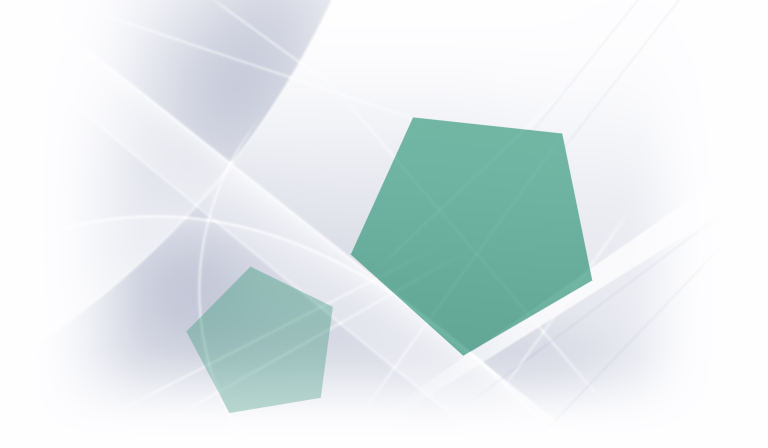
Give the GLSL for this background, as a WebGL 2 fragment shader.

```glsl
#version 300 es
precision highp float;
// Pale grey-blue haze crossed by white ribbons, arcs and fine light streaks,
// with two translucent green pentagons on top. Haze comes from soft blobs, and
// edges from signed distances. One unit is the canvas height.
uniform vec2 u_resolution;
out vec4 fragColor;

// Signed distance to the line a-b, positive on its left side.
float side(vec2 p, vec2 a, vec2 b) {
    vec2 d = normalize(b - a);
    return d.x * (p.y - a.y) - d.y * (p.x - a.x);
}

// Soft elliptical spot.
float blob(vec2 p, vec2 center, vec2 size) {
    vec2 q = (p - center) / size;
    return exp(-dot(q, q));
}

// Thin line of light around distance zero.
float glow(float d, float width) {
    return exp(-d * d / (width * width));
}

// Light streak from a to b that tapers at both ends.
float streak(vec2 p, vec2 a, vec2 b, float width) {
    vec2 ab = b - a;
    float t = clamp(dot(p - a, ab) / dot(ab, ab), 0.0, 1.0);
    return glow(length(p - a - ab * t), width) * smoothstep(0.0, 0.2, t) * smoothstep(0.0, 0.2, 1.0 - t);
}

// Convex pentagon, corners listed clockwise.
float pentagon(vec2 p, vec2 corners[5]) {
    float d = -10.0;
    for (int i = 0; i < 5; i++) d = max(d, side(p, corners[i], corners[(i + 1) % 5]));
    return d;
}

// Antialiased coverage of the region where d is negative.
float fill(float d, float softness) {
    return 1.0 - smoothstep(-softness, softness, d);
}

void main() {
    vec2 p = gl_FragCoord.xy / u_resolution.y;
    float px = 0.75 / u_resolution.y;

    // Haze: a dark disc rim at the upper left, grey depth elsewhere.
    float disc = length(p - vec2(-0.944, 1.781)) - 1.857;
    float inside = 0.85 * blob(p, vec2(0.52, 0.79), vec2(0.21, 0.27))
                 + 0.30 * blob(p, vec2(0.66, 1.0), vec2(0.16, 0.2))
                 + 0.28 * blob(p, vec2(0.25, 0.5), vec2(0.2, 0.25));
    float depth = 0.48 * (1.0 - smoothstep(0.42, 0.97, p.y)) * (1.0 - smoothstep(0.95, 1.6, p.x))
                + 0.50 * blob(p, vec2(0.42, 0.36), vec2(0.17, 0.19))
                + 0.22 * blob(p, vec2(0.74, 0.30), vec2(0.26, 0.16))
                + 0.38 * blob(p, vec2(1.22, 0.16), vec2(0.24, 0.14))
                + 0.22 * blob(p, vec2(1.42, 0.45), vec2(0.17, 0.28));
    float tone = mix(depth, inside, fill(disc, 0.004));
    tone *= smoothstep(0.07, 0.34, p.x) * (1.0 - smoothstep(1.4, 1.62, p.x)) * smoothstep(0.02, 0.24, p.y);

    // Long falling ribbon, brightest along its upper edge.
    float ribbonTop = side(p, vec2(0.224, 0.866), vec2(1.253, 0.049));
    float ribbonLow = side(p, vec2(0.179, 0.754), vec2(1.051, 0.038));
    float ribbon = fill(ribbonTop, 0.003) * fill(-ribbonLow, 0.003);
    tone *= 1.0 - ribbon * (0.3 + 0.45 * exp(ribbonTop * 28.0));

    // Broad white swath rising to the right.
    float swathTop = side(p, vec2(1.04, 0.206), vec2(1.6, 0.597));
    float swathLow = side(p, vec2(0.94, 0.105), vec2(1.6, 0.519));
    float swath = fill(swathTop, 0.003) * fill(-swathLow, 0.003);
    tone *= 1.0 - 0.8 * swath * smoothstep(0.8, 1.2, p.x);

    // Sheet below a wide arch.
    float arch = p.y - 0.517 + 0.617 * pow(p.x - 0.347, 2.0);
    arch /= sqrt(1.0 + pow(1.234 * (p.x - 0.347), 2.0));
    tone *= 1.0 - 0.22 * fill(arch, 0.003) * exp(arch * 14.0);

    // Bright rims and crossing streaks.
    float light = 0.6 * glow(arch, 0.004) + 0.55 * glow(ribbonTop, 0.004) + 0.35 * glow(ribbonLow, 0.004);
    light += 0.4 * glow(disc, 0.004);
    light += 0.45 * glow(length(p - vec2(1.063, 0.351)) - 0.618, 0.004) * (1.0 - smoothstep(0.5, 0.6, p.x));
    vec4 streaks[8] = vec4[8](
        vec4(0.10, 1.01, 1.00, 0.71), vec4(0.45, 1.02, 0.78, 0.78),
        vec4(0.70, 0.86, 1.40, 0.04), vec4(0.20, 0.05, 1.02, 0.47),
        vec4(0.32, 0.03, 1.08, 0.46), vec4(0.78, 0.04, 1.30, 0.76),
        vec4(0.80, 0.36, 1.34, 0.87), vec4(1.10, 0.10, 1.42, 0.55));
    for (int i = 0; i < 8; i++) light += 0.4 * streak(p, streaks[i].xy, streaks[i].zw, 0.004);
    light = min(light, 1.0);
    tone *= 1.0 - light;

    // Faint grey creases at the upper and lower right.
    float crease = streak(p, vec2(1.16, 0.67), vec2(1.48, 1.07), 0.003)
                 + streak(p, vec2(1.22, 0.62), vec2(1.57, 1.07), 0.003)
                 + streak(p, vec2(1.20, 0.02), vec2(1.62, 0.46), 0.003)
                 + streak(p, vec2(1.02, 0.08), vec2(1.62, 0.53), 0.003);
    tone += 0.13 * crease;
    vec3 color = mix(vec3(0.995, 0.995, 1.0), vec3(0.77, 0.785, 0.845), clamp(tone, 0.0, 1.0));

    // Green pentagons, with the light showing faintly through.
    vec3 green = mix(vec3(0.33, 0.63, 0.55), vec3(0.38, 0.68, 0.60), smoothstep(0.2, 0.7, p.y));
    green += 0.03 * light + 0.025 * max(ribbon, swath);
    float small = pentagon(p, vec2[5](vec2(0.559, 0.405), vec2(0.743, 0.315),
        vec2(0.716, 0.112), vec2(0.512, 0.078), vec2(0.416, 0.260)));
    color = mix(color, green, fill(small, px) * mix(0.40, 0.52, smoothstep(0.08, 0.4, p.y)));
    float large = pentagon(p, vec2[5](vec2(0.922, 0.738), vec2(1.255, 0.702),
        vec2(1.322, 0.374), vec2(1.034, 0.206), vec2(0.783, 0.432)));
    color = mix(color, green, fill(large, px) * 0.89);

    fragColor = vec4(color, 1.0);
}
```
